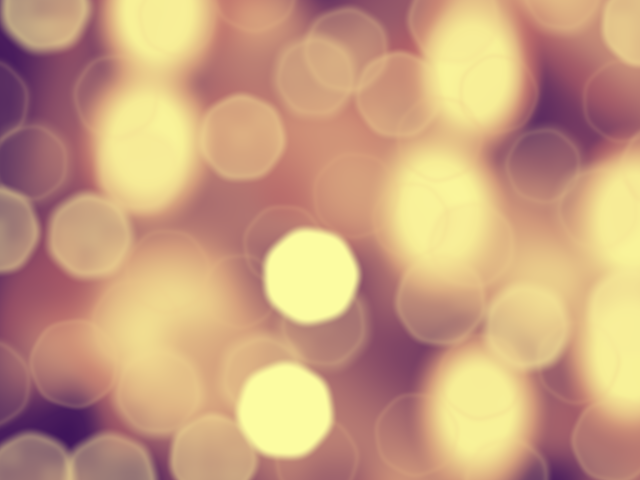
Give the GLSL for this background, as a WebGL 1 fragment shader.

```glsl
precision highp float;
// Warm out-of-focus lights: soft glows and translucent lens discs over a plum haze.

uniform vec2 u_resolution;

#define DISC_COUNT 46
#define GLOW_COUNT 9
#define DISC_RADIUS 0.092
#define DISC_EDGE 0.008
#define DISC_OPACITY 0.58
#define RIM_OPACITY 0.13
#define GLOW_STRENGTH 0.9
#define HAZE_SCALE 3.6
#define HAZE_LEVEL 0.43
#define HAZE_CONTRAST 1.0
#define RED_TINT 0.5

float hash(vec2 p) {
    return fract(sin(dot(p, vec2(127.1, 311.7))) * 43758.5453);
}

float noise(vec2 p) {
    vec2 cell = floor(p);
    vec2 f = fract(p);
    f = f * f * f * (f * (f * 6.0 - 15.0) + 10.0);
    float low = mix(hash(cell), hash(cell + vec2(1.0, 0.0)), f.x);
    float high = mix(hash(cell + vec2(0.0, 1.0)), hash(cell + 1.0), f.x);
    return mix(low, high, f.y);
}

// Two rotated octaves hide the noise lattice.
float haze(vec2 p) {
    vec2 turned = mat2(0.8, 0.6, -0.6, 0.8) * p;
    return 0.68 * noise(turned) + 0.32 * noise(p * 1.9 + 7.3);
}

// Evenly spread point sequence on the unit square.
vec2 spread(float i) {
    return fract(i * vec2(0.7549, 0.5698));
}

vec2 jitter(float i) {
    return vec2(hash(vec2(i, 1.7)), hash(vec2(i, 5.3))) - 0.5;
}

// Plum to rose to sand to pale yellow.
vec3 warmRamp(float t) {
    vec3 c = vec3(0.20, 0.04, 0.33);
    c = mix(c, vec3(0.29, 0.11, 0.36), smoothstep(0.00, 0.10, t));
    c = mix(c, vec3(0.53, 0.29, 0.40), clamp((t - 0.10) / 0.15, 0.0, 1.0));
    c = mix(c, vec3(0.69, 0.45, 0.44), clamp((t - 0.25) / 0.15, 0.0, 1.0));
    c = mix(c, vec3(0.82, 0.60, 0.48), clamp((t - 0.40) / 0.15, 0.0, 1.0));
    c = mix(c, vec3(0.90, 0.76, 0.53), clamp((t - 0.55) / 0.17, 0.0, 1.0));
    c = mix(c, vec3(0.97, 0.94, 0.59), clamp((t - 0.72) / 0.18, 0.0, 1.0));
    return mix(c, vec3(0.99, 0.98, 0.62), smoothstep(0.90, 1.0, t));
}

// Distance from the centre of a faintly seven-sided aperture.
float apertureDistance(vec2 p, float turn) {
    float angle = atan(p.y, p.x + 1e-5);
    return length(p) * (1.0 - 0.016 * cos(7.0 * angle + turn));
}

void main() {
    vec2 p = gl_FragCoord.xy / u_resolution.y;
    float aspect = u_resolution.x / u_resolution.y;

    // Haze, darkened along the left side and in its corners.
    float cloud = haze(p * HAZE_SCALE + 3.1);
    float tone = HAZE_LEVEL + HAZE_CONTRAST * (cloud - 0.5);
    float corner = abs(p.y - 0.5) * 2.0;
    float shade = smoothstep(-0.06, 0.16 + 0.24 * corner * corner, p.x);
    tone = max(tone, 0.0) * mix(0.2, 1.0, shade);

    // Blurred glows raise the tone; every fourth light is sharp instead.
    float focused = 0.0;
    for (int i = 1; i <= GLOW_COUNT; i++) {
        float id = float(i);
        vec2 at = fract(spread(id) - vec2(0.05, 0.0)) * vec2(aspect, 1.0);
        vec2 d = p - at - 0.05 * jitter(id);
        if (mod(id, 4.0) == 2.0) {
            float edge = apertureDistance(d, id) - DISC_RADIUS * 1.07;
            focused = max(focused, 1.0 - smoothstep(-0.012, 0.012, edge));
        } else {
            float reach = length(d * vec2(1.0, 0.76));
            float glow = 1.0 - smoothstep(0.055, 0.155, reach);
            tone += (1.0 - tone) * glow * GLOW_STRENGTH;
        }
    }
    vec3 color = warmRamp(tone);

    // Red patches in the middle tones.
    float red = smoothstep(0.5, 0.8, haze(p * 4.2 + 21.0));
    red *= smoothstep(0.12, 0.35, tone) * (1.0 - smoothstep(0.4, 0.7, tone));
    color = mix(color, vec3(0.74, 0.34, 0.38), red * RED_TINT);

    // Translucent discs, with rims that show most on the faint ones.
    for (int i = 1; i <= DISC_COUNT; i++) {
        float id = float(i);
        float power = fract(id * 0.618);
        vec2 at = (spread(id + 20.0) * 1.1 - 0.05) * vec2(aspect, 1.0);
        vec2 d = p - at - 0.09 * jitter(id + 40.0);
        float radius = DISC_RADIUS * (0.94 + 0.12 * hash(vec2(id, 9.1)));
        float edge = apertureDistance(d, id * 2.4) - radius;
        float softness = DISC_EDGE * (0.7 + 1.3 * hash(vec2(id, 3.9)));
        float fill = 1.0 - smoothstep(-softness, softness, edge);
        float rim = exp(-pow((edge + softness) / 0.006, 2.0)) * (1.0 - 0.7 * power);
        float texture = 0.85 + 0.3 * noise(d * 22.0 + id);
        float alpha = fill * (0.05 + DISC_OPACITY * power * power) * texture;
        vec3 light = mix(vec3(0.92, 0.72, 0.51), vec3(0.97, 0.93, 0.60), power);
        color = mix(color, light, clamp(alpha + rim * RIM_OPACITY, 0.0, 1.0));
    }

    color = mix(color, vec3(0.99, 0.99, 0.63), focused);
    gl_FragColor = vec4(color, 1.0);
}
```
